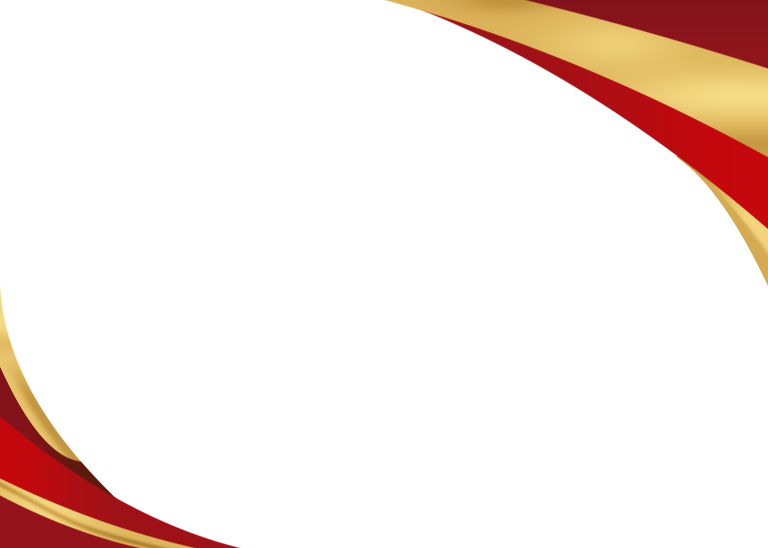
Reproduce this background procedurally as a WebGL 2 fragment shader.

```glsl
#version 300 es
precision highp float;
// White page with silky red and gold ribbons sweeping over two opposite corners.
// Each ribbon edge is a parabola through three points; the ribbons are painted
// back to front as soft masks, and shaded with gradients and smooth sheens.

uniform vec2 u_resolution;
out vec4 fragColor;

const vec3 WHITE = vec3(1.0);
const vec3 GOLD_DARK = vec3(0.68, 0.49, 0.17);
const vec3 GOLD_MID = vec3(0.86, 0.70, 0.35);
const vec3 GOLD_LIGHT = vec3(0.98, 0.89, 0.55);
const vec3 RED_BRIGHT = vec3(0.77, 0.03, 0.05);
const vec3 RED_DEEP = vec3(0.62, 0.07, 0.09);
const vec3 MAROON = vec3(0.56, 0.08, 0.11);
const vec3 BROWN = vec3(0.36, 0.10, 0.05);

// Height at t of the parabola through points a, b and c
float arc(float t, vec2 a, vec2 b, vec2 c) {
  float s = (b.y - a.y) / (b.x - a.x);
  float r = (c.y - b.y) / (c.x - b.x);
  return a.y + (t - a.x) * (s + (t - b.x) * (r - s) / (c.x - a.x));
}

// Soft coverage of the side where d is positive
float cover(float d, float blur) {
  return smoothstep(-blur, blur, d);
}

// Bell-shaped highlight around a centre
float sheen(float t, float centre, float width) {
  float d = (t - centre) / width;
  return exp(-d * d);
}

// Metallic ramp: 0 dark, 0.5 middle, 1 light
vec3 gold(float tone) {
  vec3 low = mix(GOLD_DARK, GOLD_MID, clamp(tone * 2.0, 0.0, 1.0));
  return mix(low, GOLD_LIGHT, clamp(tone * 2.0 - 1.0, 0.0, 1.0));
}

vec3 topRight(vec3 color, vec2 p, float blur) {
  float tail = arc(p.x, vec2(0.885, 0.709), vec2(0.951, 0.604), vec2(1.0, 0.478));
  float red = arc(p.x, vec2(0.586, 0.960), vec2(0.742, 0.847), vec2(1.0, 0.582));
  float low = arc(p.x, vec2(0.501, 1.0), vec2(0.768, 0.871), vec2(1.0, 0.713));
  float high = arc(p.x, vec2(0.684, 1.0), vec2(0.846, 0.940), vec2(1.0, 0.875));

  // Folded gold tail
  float fold = (p.y - tail) / max(red - tail, 0.002);
  float tailTone = mix(0.42, 0.25 + 0.6 * smoothstep(0.90, 0.98, p.x), cover(fold - 0.58, 0.12));
  color = mix(color, gold(tailTone), cover(p.y - tail, blur) * step(0.882, p.x));

  // Bright red ribbon
  vec3 redShade = mix(RED_DEEP, RED_BRIGHT, smoothstep(0.65, 0.98, p.x));
  color = mix(color, redShade, cover(p.y - red, blur));

  // Wide gold band with horizontal sheens
  float right = smoothstep(0.72, 0.95, p.x);
  float tone = 0.50 + 0.42 * right * sheen(p.y, 0.825, 0.045);
  tone += 0.28 * sheen(p.x, 0.80, 0.09) * sheen(p.y, 0.92, 0.045);
  tone -= 0.30 * sheen(p.x, 0.66, 0.07) * sheen(p.y, 1.0, 0.022);
  tone -= 0.25 * right * sheen(p.y, 0.735, 0.030);
  color = mix(color, gold(tone), cover(p.y - low, blur));

  // Maroon corner
  vec3 corner = mix(MAROON, MAROON * 0.92, smoothstep(0.90, 1.0, p.y));
  return mix(color, corner, cover(p.y - high, blur));
}

vec3 bottomLeft(vec3 color, vec2 p, float blur) {
  float side = arc(p.y, vec2(0.478, 0.0), vec2(0.309, 0.0326), vec2(0.160, 0.104));
  float inner = arc(p.x, vec2(0.0, 0.331), vec2(0.0456, 0.218), vec2(0.104, 0.158));
  float red = arc(p.x, vec2(0.0, 0.240), vec2(0.147, 0.0945), vec2(0.3125, 0.0));
  float high = arc(p.x, vec2(0.0, 0.127), vec2(0.104, 0.0636), vec2(0.254, 0.0));
  float low = arc(p.x, vec2(0.0, 0.096), vec2(0.078, 0.0455), vec2(0.182, 0.0));

  // Gold crescent, darker along its folded outer rim
  float body = cover(side - p.x, blur * 0.7) * step(p.y, 0.478);
  float rim = smoothstep(0.022, 0.006, side - p.x) * smoothstep(0.36, 0.26, p.y);
  float tone = 0.68 + 0.22 * sheen(p.y, 0.42, 0.05) - 0.2 * sheen(p.y, 0.375, 0.018);
  color = mix(color, gold(tone - 0.46 * rim), body);

  // Shadowed underside
  vec3 shadow = mix(MAROON * 0.92, BROWN, smoothstep(0.02, 0.12, p.x));
  color = mix(color, shadow, body * cover(inner - p.y, blur));

  // Red ribbon
  vec3 redShade = mix(RED_BRIGHT, RED_DEEP, smoothstep(0.0, 0.17, p.x));
  color = mix(color, redShade, cover(red - p.y, blur));

  // Thin gold strip with a dark crease
  float across = (p.y - low) / max(high - low, 0.004);
  float stripTone = mix(0.52, 0.88, sheen(p.x, 0.06, 0.07));
  stripTone -= 0.5 * sheen(across, mix(0.65, 0.30, smoothstep(0.0, 0.12, p.x)), 0.18);
  color = mix(color, gold(stripTone), cover(high - p.y, blur));

  // Maroon corner
  return mix(color, mix(MAROON, RED_DEEP, 0.4), cover(low - p.y, blur));
}

void main() {
  vec2 p = gl_FragCoord.xy / u_resolution;
  float blur = 1.0 / u_resolution.y;
  vec3 color = topRight(WHITE, p, blur);
  if (p.x < 0.35 && p.y < 0.5) color = bottomLeft(color, p, blur);
  fragColor = vec4(color, 1.0);
}
```
